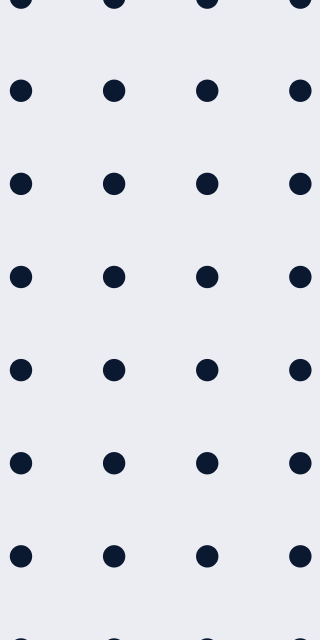
Reproduce this pattern procedurally as a Shadertoy shader.

```glsl
// Lengths are fractions of the canvas width
#define SPACING 0.2910
#define RADIUS 0.0349
#define FIRST_DOT vec2(0.0656, 0.2614)
#define PAPER vec3(0.925, 0.930, 0.950)
#define INK vec3(0.038, 0.093, 0.190)

// Signed distance to the nearest dot of a square grid
float dotGridDistance(vec2 p) {
    vec2 cell = (fract((p - FIRST_DOT) / SPACING + 0.5) - 0.5) * SPACING;
    return length(cell) - RADIUS;
}

void mainImage(out vec4 fragColor, in vec2 fragCoord) {
    vec2 p = fragCoord / iResolution.x;
    float pixel = 1.0 / iResolution.x;

    // Edge blended over about one pixel
    float coverage = clamp(0.5 - dotGridDistance(p) / pixel, 0.0, 1.0);
    fragColor = vec4(mix(PAPER, INK, coverage), 1.0);
}
```
